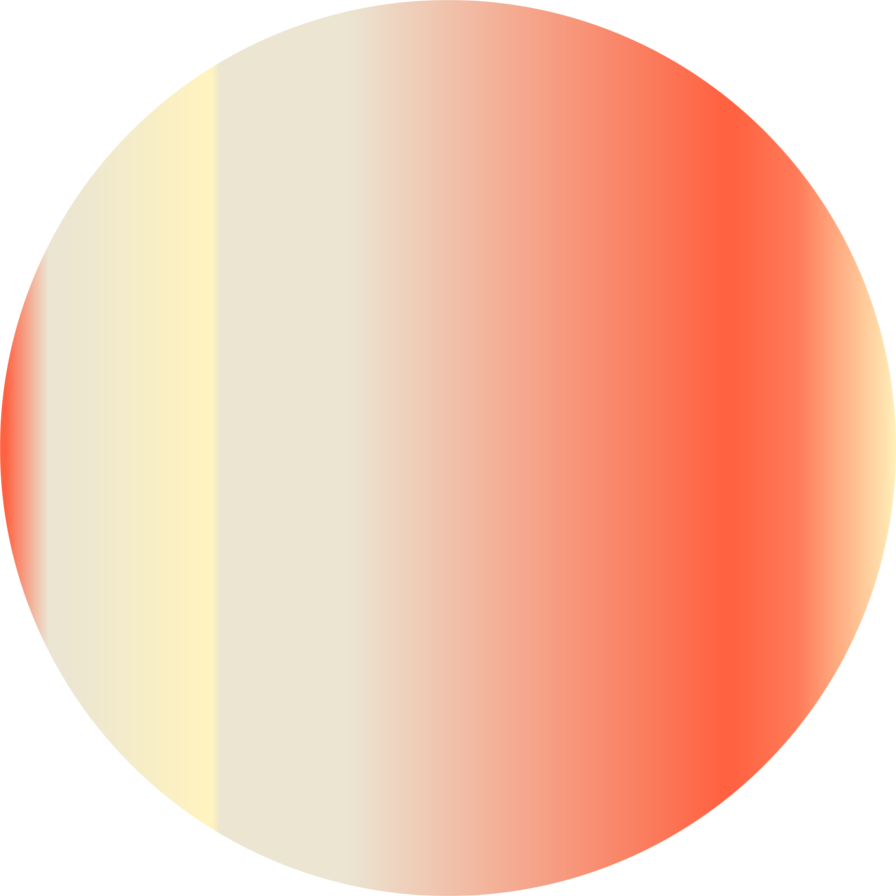
Reproduce this background procedurally as a three.js fragment shader.

```glsl
// Draws a full-width disc on white, filled with vertical coral, cream and yellow gradient bands.
varying vec2 vUv;

const vec3 WHITE = vec3(1.0);
const vec3 CORAL = vec3(1.0, 0.384, 0.255);
const vec3 LIGHT_CORAL = vec3(1.0, 0.48, 0.345);
const vec3 CREAM = vec3(0.922, 0.898, 0.824);
const vec3 YELLOW = vec3(1.0, 0.953, 0.749);
const vec3 PEACH = vec3(1.0, 0.925, 0.715);
const float EDGE_SOFTNESS = 0.001;

// Linear blend from one colour to the next between two positions.
vec3 blendStop(vec3 base, vec3 next, float start, float end, float x) {
  return mix(base, next, clamp((x - start) / (end - start), 0.0, 1.0));
}

// Horizontal gradient, from left to right.
vec3 bandColor(float x) {
  vec3 color = CORAL;
  color = blendStop(color, CREAM, 0.006, 0.054, x);
  color = blendStop(color, YELLOW, 0.070, 0.228, x);
  color = blendStop(color, CREAM, 0.237, 0.246, x);
  color = blendStop(color, CORAL, 0.388, 0.805, x);
  color = blendStop(color, LIGHT_CORAL, 0.820, 0.889, x);
  return blendStop(color, PEACH, 0.889, 0.997, x);
}

// Signed distance to a circle, negative inside.
float circleDistance(vec2 point, vec2 center, float radius) {
  return length(point - center) - radius;
}

void main() {
  float edge = circleDistance(vUv, vec2(0.5), 0.5);
  float disc = 1.0 - smoothstep(-EDGE_SOFTNESS, EDGE_SOFTNESS, edge);
  gl_FragColor = vec4(mix(WHITE, bandColor(vUv.x), disc), 1.0);
}
```
